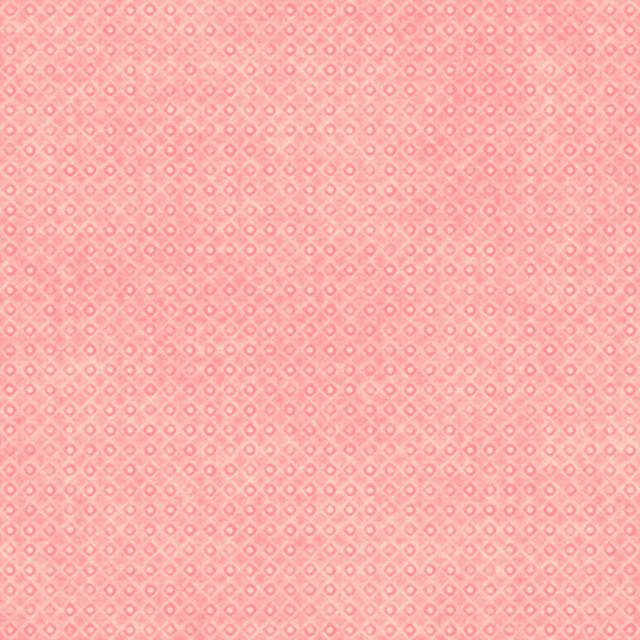
Give the GLSL for this pattern, as a Shadertoy shader.

```glsl
// Pink embossed fabric: raised beads, each framed by a diagonal lattice.
// Each repeat is shaded with distance functions; hashed bead strength, fine
// grain, faint weave streaks and broad mottling make the surface uneven.

const float REPEATS       = 32.0;
const float LINE_CORE     = 0.025;  // lengths below are in repeats
const float LINE_EDGE     = 0.105;
const float BEAD_CORE     = 0.06;
const float BEAD_EDGE     = 0.17;
const float GROOVE_RADIUS = 0.235;
const float GROOVE_WIDTH  = 0.065;
const float PIT_RADIUS    = 0.20;
const float BEAD_JITTER   = 0.035;
const float SHADOW_DROP   = 0.09;

const float BASE_TONE     = 0.46;
const float LINE_LIGHT    = 0.24;
const float LINE_SHADOW   = 0.13;
const float BEAD_LIGHT    = 0.62;
const float GROOVE_DARK   = 0.48;
const float PIT_DARK      = 0.16;
const float GRAIN_SCALE   = 230.0;
const float GRAIN_AMOUNT  = 0.42;
const float STREAK_AMOUNT = 0.12;
const float MOTTLE_AMOUNT = 0.16;

const vec3 DEEP_PINK = vec3(0.995, 0.555, 0.595);
const vec3 PALE_PINK = vec3(0.985, 0.825, 0.775);
const vec2 LIGHT_DIR = vec2(-0.6, 0.8);

float hash(vec2 p) {
    return fract(sin(dot(p, vec2(127.1, 311.7))) * 43758.5453);
}

// Smooth value noise, centred on zero
float noise(vec2 p) {
    vec2 i = floor(p), f = fract(p);
    f = f * f * (3.0 - 2.0 * f);
    float low  = mix(hash(i), hash(i + vec2(1, 0)), f.x);
    float high = mix(hash(i + vec2(0, 1)), hash(i + vec2(1, 1)), f.x);
    return mix(low, high, f.y) - 0.5;
}

// Coverage of the diagonal lines that frame every bead
float lattice(vec2 p, float blur) {
    vec2 a = abs(fract(p) - 0.5);
    float d = abs(a.x + a.y - 0.5) * 0.7071;
    return 1.0 - smoothstep(LINE_CORE, LINE_EDGE + blur, d);
}

void mainImage(out vec4 fragColor, in vec2 fragCoord) {
    vec2 uv = fragCoord / iResolution.y;
    vec2 p = uv * REPEATS;
    float blur = 0.5 * REPEATS / iResolution.y;
    vec2 cell = floor(p);
    vec2 local = fract(p) - 0.5;

    // Lattice with a shadow just below each line
    p += 0.06 * vec2(noise(p * 2.3), noise(p * 2.3 + 41.0));
    float line = lattice(p, blur);
    float shadow = lattice(p + vec2(0.0, SHADOW_DROP), blur);
    float tone = BASE_TONE + LINE_LIGHT * line + LINE_SHADOW * (line - shadow);

    // Bead and its groove, deeper on the side away from the light
    vec2 jitter = vec2(hash(cell + 3.7), hash(cell + 9.2)) - 0.5;
    vec2 q = local - BEAD_JITTER * jitter;
    float r = length(q);
    float strength = mix(0.45, 1.1, hash(cell + 17.3));
    float bead = 1.0 - smoothstep(BEAD_CORE, BEAD_EDGE + blur, r);
    float g = (r - GROOVE_RADIUS) / GROOVE_WIDTH;
    float side = 1.0 - 0.4 * dot(q, LIGHT_DIR) / max(r, 0.01);
    tone += strength * (BEAD_LIGHT * bead - GROOVE_DARK * exp(-g * g) * side);

    // Shallow pit where four repeats meet
    float cornerDist = length(0.5 - abs(local));
    tone -= PIT_DARK * (1.0 - smoothstep(0.05, PIT_RADIUS, cornerDist));

    // Grain, weave streaks and broad mottling
    float grain = noise(uv * GRAIN_SCALE) + 0.5 * noise(uv * GRAIN_SCALE * 0.47 + 13.0);
    float streaks = noise(uv * vec2(9.0, 90.0)) + noise(uv * vec2(90.0, 9.0) + 27.0);
    float mottle = noise(uv * 7.0 + 5.0) + 0.8 * noise(uv * 21.0 + 8.0);
    tone += GRAIN_AMOUNT * grain + STREAK_AMOUNT * streaks + MOTTLE_AMOUNT * mottle;

    fragColor = vec4(mix(DEEP_PINK, PALE_PINK, clamp(tone, 0.0, 1.0)), 1.0);
}
```
